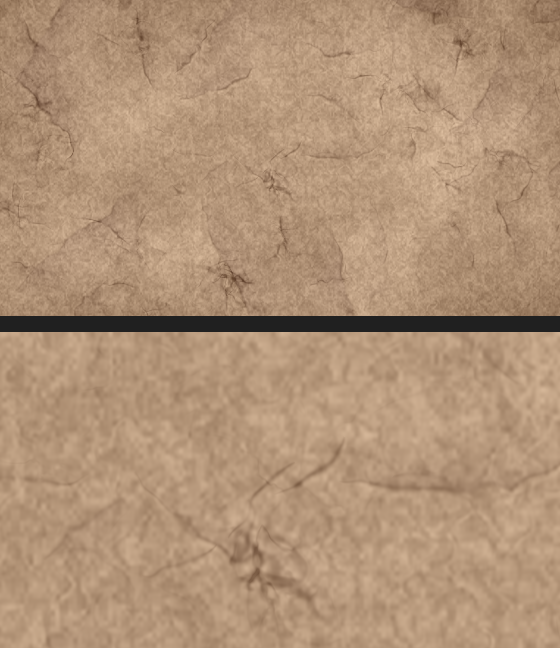
Top: the whole. Bottom: its middle third, enlarged.
Give the GLSL for this texture, as a WebGL 1 fragment shader.

```glsl
precision highp float;
// Aged brown paper: mottled fibres, broken crumple creases and soft fold shadows.

#define PAPER_COLOR vec3(0.748, 0.628, 0.512)
#define SHADOW_TINT vec3(-0.085, -0.087, -0.064)
#define CREASE_TINT vec3(-0.215, -0.215, -0.200)
#define BLOTCH_CONTRAST 0.18
#define GRAIN_CONTRAST 0.095
#define WRINKLE_DEPTH 0.85
#define CREASE_WIDTH 0.0046
#define EDGE_DARKENING 0.11

uniform vec2 u_resolution;

float hash(vec2 p) {
  return fract(sin(dot(p, vec2(127.1, 311.7))) * 43758.5453);
}

float noise(vec2 p) {
  vec2 i = floor(p), f = fract(p);
  f = f * f * (3.0 - 2.0 * f);
  return mix(mix(hash(i), hash(i + vec2(1.0, 0.0)), f.x),
             mix(hash(i + vec2(0.0, 1.0)), hash(i + 1.0), f.x), f.y);
}

float fbm(vec2 p) {
  float sum = 0.0, amp = 0.533;
  for (int i = 0; i < 4; i++) {
    sum += amp * noise(p);
    p = mat2(1.6, 1.2, -1.2, 1.6) * p + 17.3;
    amp *= 0.5;
  }
  return sum;
}

vec2 warp(vec2 p, float scale, float amount) {
  return p + amount * (vec2(noise(p * scale), noise(p * scale + 43.7)) - 0.5);
}

// Scattered bent strokes: x = crease line, y = halo around it, z = one-sided shadow
vec3 creases(vec2 p, float scale, float width, float density, float seed) {
  vec2 g = p * scale, cell = floor(g);
  vec3 sum = vec3(0.0);
  for (int j = -1; j <= 1; j++) {
    for (int i = -1; i <= 1; i++) {
      vec2 home = cell + vec2(float(i), float(j));
      vec2 id = home + seed;
      float present = step(hash(id + 3.3), density);
      vec2 center = home + 0.25 + 0.5 * vec2(hash(id), hash(id + 7.7));
      float angle = 6.2832 * hash(id + 5.1);
      float c = cos(angle), s = sin(angle);
      vec2 q = mat2(c, -s, s, c) * (g - center);
      float halfLength = mix(0.35, 0.85, hash(id + 9.2));
      float x = q.x / halfLength;
      float y = q.y + (hash(id + 11.4) - 0.5) * 0.6 * x * x * halfLength;
      float taper = present * max(0.0, 1.0 - x * x);
      float w = width * scale * (0.45 + 0.55 * taper);
      float dark = exp(-y * y / (w * w));
      float lit = exp(-pow(y / w + 2.2, 2.0));
      float strength = 0.4 + 0.6 * hash(id + 13.8);
      sum.x += (dark - 0.25 * lit) * sqrt(taper) * strength;
      sum.y += exp(-abs(y) * 7.0) * taper * strength;
      sum.z += smoothstep(-w, w, y) * exp(-max(y, 0.0) * 4.0) * taper;
    }
  }
  return sum;
}

// Thin lines where a noise field crosses its middle value
float wrinkles(vec2 p, float scale) {
  float field = fbm(warp(p, 22.0, 0.035) * scale);
  return 1.0 - smoothstep(0.0, 0.075, abs(field - 0.5));
}

void main() {
  vec2 uv = gl_FragCoord.xy / u_resolution;
  vec2 p = gl_FragCoord.xy / u_resolution.y;

  // Creases in three sizes, roughened and broken up
  vec2 bent = warp(warp(p, 9.0, 0.04), 42.0, 0.016);
  vec3 folds = creases(bent, 2.4, CREASE_WIDTH, 0.75, 2.5);
  vec3 medium = creases(bent, 5.2, CREASE_WIDTH * 0.85, 0.58, 31.5);
  vec3 small = creases(bent, 11.0, CREASE_WIDTH * 0.7, 0.5, 67.5);
  float breaks = smoothstep(0.25, 0.65, noise(p * 21.0 + 5.0));
  float knots = smoothstep(0.45, 0.66, fbm(p * 5.5 + 8.0));
  float line = 0.75 * folds.x + 0.75 * medium.x + small.x * mix(0.2, 0.8, knots);
  line *= mix(0.25, 1.0, breaks);

  // Tangled wrinkles gather in knots along the creases
  float halo = min(1.0, 0.65 * folds.y + 0.9 * medium.y + 0.4 * small.y);
  float tangle = wrinkles(p, 13.0) + 0.7 * wrinkles(p + 3.7, 24.0);
  tangle *= 0.1 * knots + halo * (0.2 + 0.8 * knots);
  float crease = clamp(line + WRINKLE_DEPTH * tangle, -0.25, 1.15);

  // Soft shadows beside the folds
  float shadow = min(1.0, 0.6 * folds.z + 0.25 * medium.z + 0.2 * halo);

  // Cloudy blotches and fine fibre mottling
  float tone = BLOTCH_CONTRAST * (fbm(p * 5.0 + 20.0) - 0.5);
  tone += 0.06 * (fbm(p * 32.0) - 0.5);
  tone += GRAIN_CONTRAST * (noise(warp(p, 50.0, 0.02) * vec2(125.0, 95.0)) - 0.5);
  tone += 0.8 * GRAIN_CONTRAST * (noise(p * vec2(215.0, 170.0) + 9.0) - 0.5);
  tone -= EDGE_DARKENING * smoothstep(0.3, 0.75, length(uv - 0.5));

  vec3 color = PAPER_COLOR + tone * vec3(1.0, 1.0, 0.95);
  color += SHADOW_TINT * shadow + CREASE_TINT * crease;
  gl_FragColor = vec4(clamp(color, 0.0, 1.0), 1.0);
}
```
